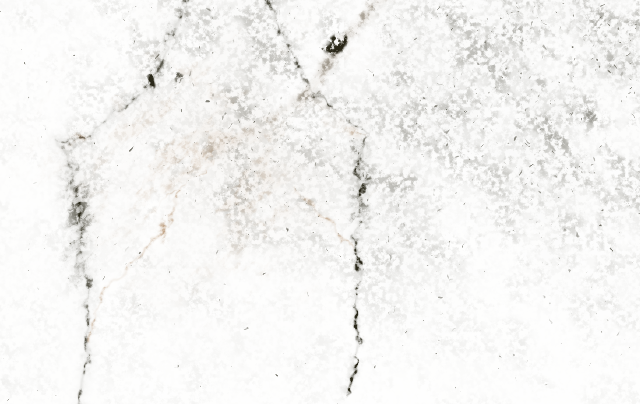
Give the GLSL for this texture, as a Shadertoy shader.

```glsl
// White marble with smoky broken veins, tan threads and scattered grey flecks.

float hash(vec2 p) {
    uvec2 q = uvec2(ivec2(p)) * uvec2(1597334673u, 3812015801u);
    uint n = (q.x ^ q.y) * 1597334673u;
    n = (n ^ (n >> 15)) * 2246822519u;
    return float((n ^ (n >> 13)) & 65535u) / 65535.0;
}

float noise(vec2 p) {
    vec2 i = floor(p), f = fract(p);
    f = f * f * (3.0 - 2.0 * f);
    return mix(mix(hash(i), hash(i + vec2(1, 0)), f.x),
               mix(hash(i + vec2(0, 1)), hash(i + vec2(1, 1)), f.x), f.y);
}

float fbm(vec2 p) {
    float sum = 0.0, amp = 0.52;
    for (int i = 0; i < 5; i++) {
        sum += amp * noise(p);
        p = mat2(1.6, 1.2, -1.2, 1.6) * p + 17.3;
        amp *= 0.5;
    }
    return sum;
}

// Soft elliptical region
float blob(vec2 p, vec2 centre, vec2 radius) {
    vec2 d = (p - centre) / radius;
    return exp(-dot(d, d));
}

float segment(vec2 p, vec2 a, vec2 b) {
    vec2 ab = b - a;
    return length(p - a - ab * clamp(dot(p - a, ab) / dot(ab, ab), 0.0, 1.0));
}

float path(vec2 p, vec2 v[8]) {
    float d = 9.0;
    for (int i = 0; i < 7; i++) d = min(d, segment(p, v[i], v[i + 1]));
    return d;
}

float line(float d, float width) {
    return exp(-d * d / (width * width));
}

// Small tilted grains, one per occupied cell
float flecks(vec2 p, float cells, float density) {
    vec2 id = floor(p * cells), f = fract(p * cells) - 0.5;
    f -= 0.4 * (vec2(hash(id + 31.0), hash(id + 67.0)) - 0.5);
    float angle = 0.5 + 1.6 * hash(id + 11.0);
    f = mat2(cos(angle), -sin(angle), sin(angle), cos(angle)) * f;
    float size = mix(0.06, 0.18, hash(id + 5.0));
    float soft = 0.03 + cells / iResolution.y * 0.4;
    float shape = 1.0 - smoothstep(size - soft, size + soft, length(f * vec2(0.7, 1.3)));
    return shape * step(hash(id), density) * (0.2 + 0.8 * hash(id + 43.0));
}

void mainImage(out vec4 fragColor, in vec2 fragCoord) {
    vec2 p = fragCoord / iResolution.y;
    p.x *= 1.58 * iResolution.y / iResolution.x;
    vec2 w = p + 0.04 * (vec2(fbm(p * 9.0), fbm(p * 9.0 + 40.0)) - 0.5)
               + 0.014 * (vec2(noise(p * 75.0), noise(p * 75.0 + 80.0)) - 0.5);
    float grain = smoothstep(0.35, 0.72, fbm(p * 115.0));
    float broken = smoothstep(0.42, 0.62, fbm(p * 50.0 + 9.0)) * (0.35 + 0.9 * grain);
    float cloud = smoothstep(0.3, 0.7, fbm(w * vec2(8.0, 7.0) + 3.0));

    // Pale grey haze, heavier at the upper right
    float right = blob(p, vec2(1.45, 0.82), vec2(0.44, 0.4));
    float centre = blob(p, vec2(0.6, 0.75), vec2(0.36, 0.36));
    float shade = 0.1 + 0.9 * right + 0.55 * centre
                + 0.4 * blob(p, vec2(1.0, 0.45), vec2(0.12, 0.14));
    float ink = shade * (0.02 + 0.06 * cloud) * (0.35 + 1.3 * grain);

    // Mineral speckle drawn out along slanting streaks
    vec2 slant = mat2(0.8, 0.6, -0.6, 0.8) * p;
    float patches = smoothstep(0.45, 0.75, fbm(slant * vec2(13.0, 20.0)));
    ink += 0.24 * shade * patches * grain;
    ink += 0.13 * (0.12 + right) * grain * smoothstep(0.55, 0.75, fbm(p * vec2(24.0, 20.0) + 50.0));
    ink += 0.5 * flecks(w, 64.0, 0.008 + 0.1 * right + 0.03 * centre);
    ink += 0.4 * flecks(w + 3.7, 105.0, 0.14 * shade * cloud);

    // Main veins
    float leftVein = path(w, vec2[8](vec2(0.465, 1.02), vec2(0.372, 0.79), vec2(0.22, 0.66),
        vec2(0.155, 0.65), vec2(0.2, 0.5), vec2(0.19, 0.34), vec2(0.217, 0.29), vec2(0.203, -0.02)));
    float rightVein = path(w, vec2[8](vec2(0.65, 1.02), vec2(0.764, 0.78), vec2(0.91, 0.68),
        vec2(0.878, 0.566), vec2(0.9, 0.46), vec2(0.878, 0.42), vec2(0.888, 0.17), vec2(0.86, 0.02)));
    float crossVein = min(segment(w, vec2(0.96, 1.02), vec2(0.764, 0.78)),
                          segment(w, vec2(0.764, 0.78), vec2(0.41, 0.52)));
    float upper = smoothstep(0.6, 0.85, p.y);
    float lower = 1.0 - smoothstep(0.25, 0.5, p.y);
    ink += line(leftVein, 0.0045) * (0.06 + (0.25 + 0.2 * lower) * broken);
    ink += line(leftVein, 0.018) * (0.02 + 0.16 * upper * broken);
    ink += line(rightVein, 0.004) * (0.08 + (0.35 + 0.5 * lower) * broken);
    ink += line(rightVein, 0.014) * 0.1 * broken;
    ink += line(crossVein, 0.012) * upper * (0.02 + 0.2 * broken);

    // Smoky bands and black crystal clusters
    float streak = smoothstep(0.45, 0.66, fbm(mat2(0.7, 0.7, -0.7, 0.7) * w * vec2(55.0, 32.0)));
    float smoke = blob(w, vec2(0.195, 0.46), vec2(0.03, 0.14));
    float clot = blob(w, vec2(0.89, 0.56), vec2(0.02, 0.1));
    ink += smoke * (0.08 + 0.4 * streak) * (0.4 + 0.8 * grain);
    ink += clot * (0.08 + 0.7 * streak * (0.2 + grain));
    float crystals = blob(w, vec2(0.837, 0.885), vec2(0.032, 0.024))
                   + 0.6 * blob(w, vec2(0.444, 0.81), vec2(0.018, 0.016))
                   + 0.7 * blob(w, vec2(0.37, 0.8), vec2(0.014, 0.03))
                   + 0.6 * blob(w, vec2(0.878, 0.58), vec2(0.012, 0.03));
    ink += 0.8 * smoothstep(0.25, 0.7, crystals) * smoothstep(0.38, 0.6, fbm(p * 95.0));

    // Warm diagonal threads
    vec2 along = mat2(0.77, -0.64, 0.64, 0.77) * w;
    float ridge = 1.0 - abs(2.0 * fbm(along * vec2(5.0, 13.0) + 6.0) - 1.0);
    float warmZone = blob(p, vec2(0.54, 0.6), vec2(0.3, 0.25));
    float tan = warmZone * (0.22 * smoothstep(0.86, 1.0, ridge) * (0.3 + broken) + 0.05 * cloud);
    tan += line(crossVein, 0.012) * (0.06 + 0.2 * broken);
    float thread = min(segment(w, vec2(0.465, 0.54), vec2(0.41, 0.43)),
                   min(segment(w, vec2(0.41, 0.43), vec2(0.25, 0.27)),
                       segment(w, vec2(0.25, 0.27), vec2(0.217, 0.17))));
    thread = min(thread, segment(w, vec2(0.735, 0.53), vec2(0.87, 0.39)));
    tan += line(thread, 0.004) * (0.12 + 0.4 * broken);
    float rust = blob(w, vec2(0.41, 0.43), vec2(0.01, 0.03))
               + blob(w, vec2(0.205, 0.66), vec2(0.02, 0.012))
               + blob(w, vec2(0.88, 0.68), vec2(0.018, 0.01));
    tan += 0.6 * rust * broken;

    vec3 colour = vec3(0.998, 0.998, 0.996);
    colour = mix(colour, vec3(0.76, 0.64, 0.52), clamp(tan, 0.0, 0.9));
    colour *= 1.0 - clamp(ink, 0.0, 0.85) * vec3(0.98, 0.99, 1.06);
    fragColor = vec4(colour, 1.0);
}
```
